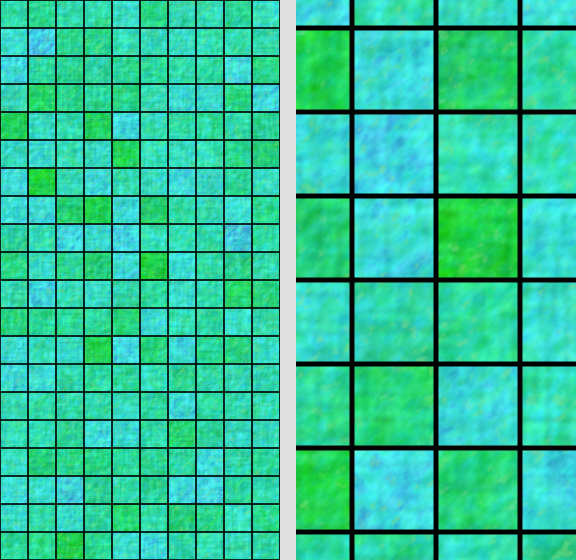
Left, the full canvas; right, a detail of the centre.
Write a WebGL 1 fragment shader that draws this pattern.

```glsl
precision highp float;
// Grid of square glazed tiles in green to cyan, mottled and woven, with black grout.

uniform vec2 u_resolution;

const vec2 TILES = vec2(10.0, 20.0);    // repeats across and down
const float GROUT_WIDTH = 0.059;        // in tile widths
const vec3 GROUT_COLOR = vec3(0.005, 0.012, 0.012);
const float BASE_HUE = 0.458;           // hues in turns
const float TILE_HUE_SPREAD = 0.036;
const float TILE_HUE_TAIL = 0.022;      // pushes rare tiles to strong green or blue
const float MOTTLE_HUE = 0.10;
const float BASE_SATURATION = 0.78;
const float BASE_VALUE = 0.85;
const float MOTTLE_VALUE = 0.17;
const float WEAVE_VALUE = 0.09;
const float MOTTLE_SCALE = 6.5;         // blotches per tile
const float WEAVE_SCALE = 13.0;         // threads per tile
const vec3 FLECK_COLOR = vec3(0.55, 0.86, 0.50);
const float FLECK_STRENGTH = 0.45;

float hash(vec2 p) {
  vec3 q = fract(vec3(p.xyx) * 0.1031);
  q += dot(q, q.yzx + 33.33);
  return fract((q.x + q.y) * q.z);
}

float valueNoise(vec2 p) {
  vec2 i = floor(p);
  vec2 f = fract(p);
  f = f * f * (3.0 - 2.0 * f);
  return mix(mix(hash(i), hash(i + vec2(1.0, 0.0)), f.x),
             mix(hash(i + vec2(0.0, 1.0)), hash(i + vec2(1.0, 1.0)), f.x), f.y);
}

// Fractal noise, centred on zero.
float mottle(vec2 p) {
  float sum = 0.0;
  float amplitude = 0.6;
  for (int octave = 0; octave < 3; octave++) {
    sum += amplitude * (valueNoise(p) - 0.5);
    p = mat2(1.6, 1.2, -1.2, 1.6) * p + 7.3;
    amplitude *= 0.55;
  }
  return sum;
}

// Roughly normal value per tile, from -1.5 to 1.5.
float bellHash(vec2 tile) {
  return hash(tile + 11.7) + hash(tile + 53.1) + hash(tile + 97.9) - 1.5;
}

vec3 hsvToRgb(vec3 c) {
  vec3 ramp = abs(fract(c.x + vec3(0.0, 2.0, 1.0) / 3.0) * 6.0 - 3.0) - 1.0;
  return c.z * mix(vec3(1.0), clamp(ramp, 0.0, 1.0), c.y);
}

vec3 tileColor(vec2 tile, vec2 local) {
  // Each tile samples its own patch of noise
  vec2 p = local + 17.0 * vec2(hash(tile + 3.3), hash(tile + 8.9)) + 2.0 * tile;

  // Short diagonal brush marks
  vec2 brush = vec2((p.x + p.y) * 0.6, (p.y - p.x) * 0.9);
  float blotch = mottle(brush * MOTTLE_SCALE);
  float shade = mottle(brush * MOTTLE_SCALE + 41.0);

  // Faint crossed threads
  float threads = valueNoise(p * vec2(WEAVE_SCALE, 1.5))
                + valueNoise(p.yx * vec2(WEAVE_SCALE, 1.5) + 23.0) - 1.0;

  // Pale warm flecks
  float fleck = smoothstep(0.10, 0.42, mottle(brush * MOTTLE_SCALE * 1.2 + 83.0));

  float bell = bellHash(tile);
  float hue = BASE_HUE + TILE_HUE_SPREAD * bell + TILE_HUE_TAIL * bell * bell * bell
            + MOTTLE_HUE * blotch;
  float saturation = BASE_SATURATION - 0.06 * bell - 0.16 * shade;
  float value = BASE_VALUE + 0.03 * bell + 0.04 * (hash(tile + 71.0) - 0.5)
              + MOTTLE_VALUE * shade + WEAVE_VALUE * threads;
  vec3 color = hsvToRgb(vec3(hue, clamp(saturation, 0.0, 1.0), value));
  return mix(color, FLECK_COLOR, FLECK_STRENGTH * fleck);
}

void main() {
  vec2 grid = gl_FragCoord.xy / u_resolution * TILES;
  vec2 pixel = TILES / u_resolution;
  vec2 tile = floor(grid);
  vec2 local = grid - tile;

  // Grout is centred on the tile borders
  vec2 borderDistance = min(local, 1.0 - local);
  vec2 coverage = clamp((borderDistance - 0.5 * GROUT_WIDTH) / pixel + 0.5, 0.0, 1.0);
  float inside = coverage.x * coverage.y;

  gl_FragColor = vec4(mix(GROUT_COLOR, tileColor(tile, local), inside), 1.0);
}
```
